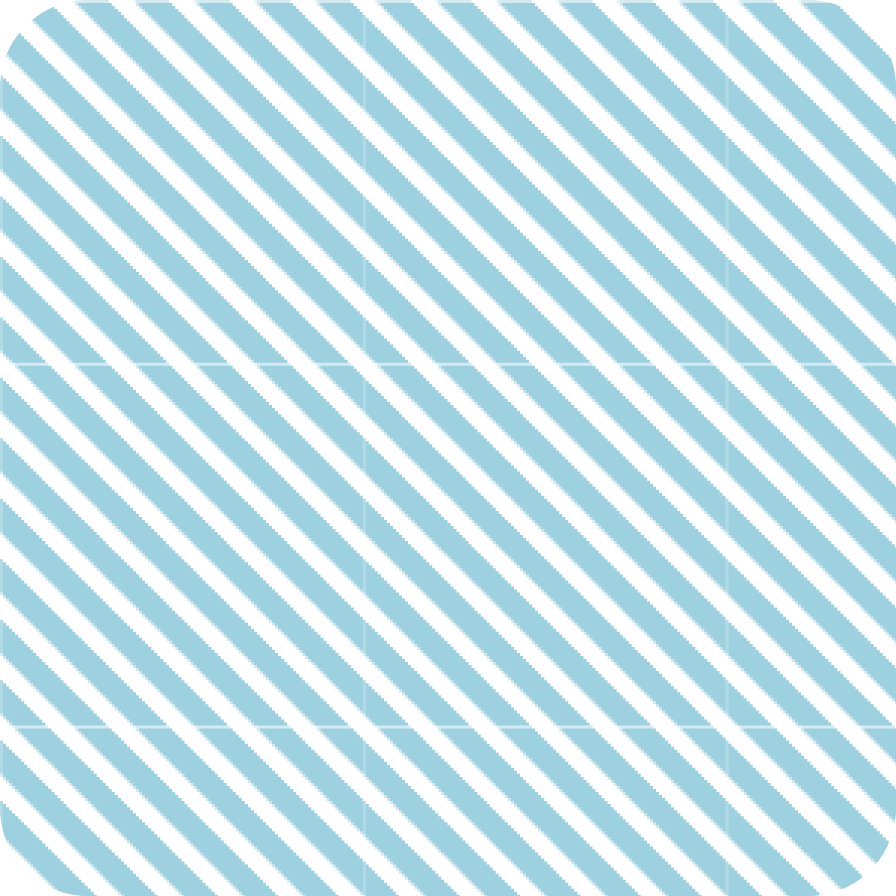
This pattern is drawn by a WebGL 1 fragment shader. Its source:

```glsl
precision highp float;
// Pale blue diagonal stripes on white, in stepped-edge tiles with faint seams and rounded corners.
uniform vec2 u_resolution;

const vec3 BLUE = vec3(0.62, 0.82, 0.88);
const vec3 PALE = vec3(0.82, 0.91, 0.94);
const vec3 WHITE = vec3(1.0);

// Stripe colour at p, measured in tiles from the upper left.
vec3 stripes(vec2 p) {
  // Each tile is a grid of 120 cells holding six stripes of 20 cells.
  vec2 cell = floor(fract(p) * 120.0);
  float across = mod(cell.x - cell.y + 4.0, 20.0);

  // Eight white cells, one pale edge cell, eleven blue cells.
  vec3 color = mix(WHITE, PALE, step(7.5, across));
  color = mix(color, BLUE, step(8.5, across));

  // The first row and column of a tile fade into seams.
  float seam = max(0.55 * step(cell.y, 0.5), 0.2 * step(cell.x, 0.5));
  return mix(color, WHITE, seam);
}

// Signed distance to the rounded canvas outline.
float roundedSquare(vec2 p, float radius) {
  vec2 q = abs(p - 0.5) - 0.5 + radius;
  return length(max(q, 0.0)) + min(max(q.x, q.y), 0.0) - radius;
}

void main() {
  // Average a 4 by 4 grid of samples to smooth the steps.
  vec3 color = vec3(0.0);
  for (int j = 0; j < 4; j++) {
    for (int i = 0; i < 4; i++) {
      vec2 offset = (vec2(float(i), float(j)) + 0.5) / 4.0 - 0.5;
      vec2 uv = (gl_FragCoord.xy + offset) / u_resolution;
      color += stripes(vec2(uv.x, 1.0 - uv.y) * 2.47) / 16.0;
    }
  }

  // White outside the rounded corners.
  float pixel = 1.0 / min(u_resolution.x, u_resolution.y);
  float edge = roundedSquare(gl_FragCoord.xy / u_resolution, 0.098);
  color = mix(color, WHITE, smoothstep(-0.5 * pixel, 0.5 * pixel, edge));

  gl_FragColor = vec4(color, 1.0);
}
```
